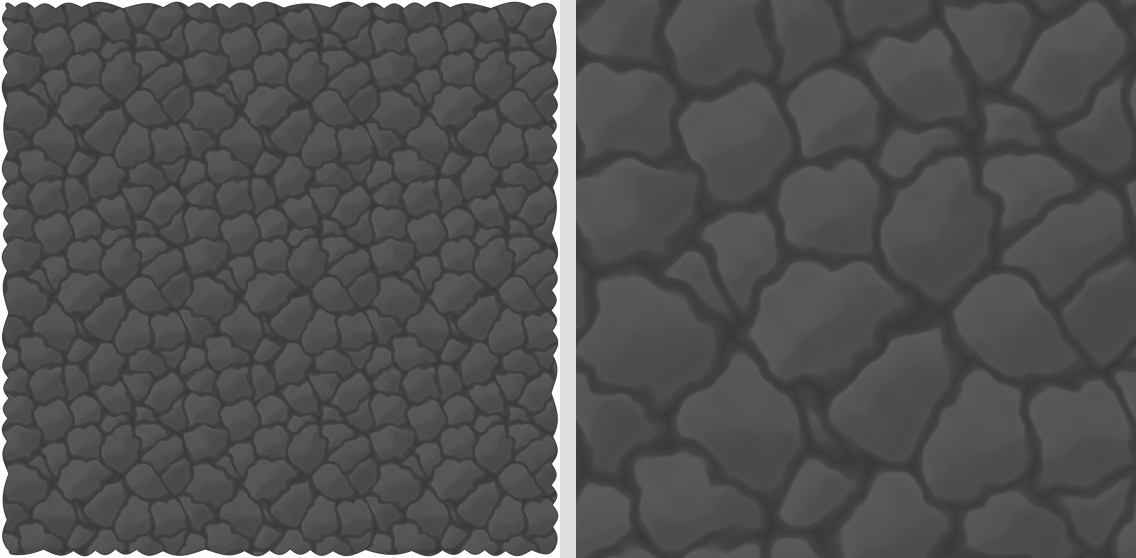
Left, the full canvas; right, a detail of the centre.
Reproduce this texture procedurally as a WebGL 1 fragment shader.

```glsl
precision highp float;
// Dark cobblestones: a repeating tile of weighted cellular noise whose rounded
// cells are stones, shaded from the upper left and set in darker mortar.
// A scalloped white margin trims the sheet on all four sides.

uniform vec2 u_resolution;

const float TILES = 3.0;
const float CELLS = 6.0; // cells along one tile side
const float TAU = 6.2831853;

vec3 hash3(vec2 cell) {
  cell = mod(cell, CELLS);
  vec3 k = vec3(dot(cell, vec2(127.1, 311.7)),
                dot(cell, vec2(269.5, 183.3)),
                dot(cell, vec2(419.2, 371.9)));
  return fract(sin(k + 4.7) * 43758.545);
}

// Site position in xy, size weight in z
vec3 stoneSite(vec2 cell) {
  vec3 h = hash3(cell);
  return vec3(cell + 0.1 + 0.8 * h.xy, 0.5 * h.z);
}

// Layered sines that repeat with the tile
float ripple(vec2 p, float f) {
  p *= TAU / CELLS;
  return 0.5 * sin(f * p.x + 2.0 * sin((f - 1.0) * p.y))
       + 0.5 * sin((f + 1.0) * p.y + 2.0 * sin((f - 2.0) * p.x + 1.3));
}

// Returns the offset from the stone's site in xy, rounded edge distance in z
vec3 cobbles(vec2 p, out vec2 stoneCell) {
  vec2 base = floor(p);
  vec3 nearest = vec3(0.0);
  float best = 100.0;
  stoneCell = base;
  for (int j = -2; j <= 2; j++) {
    for (int i = -2; i <= 2; i++) {
      vec2 cell = base + vec2(float(i), float(j));
      vec3 site = stoneSite(cell);
      vec2 r = site.xy - p;
      float power = dot(r, r) - site.z;
      if (power < best) {
        best = power;
        nearest = site;
        stoneCell = cell;
      }
    }
  }
  // Soft minimum over all borders rounds the corners
  float sum = 0.0;
  for (int j = -2; j <= 2; j++) {
    for (int i = -2; i <= 2; i++) {
      if (i == 0 && j == 0) continue;
      vec3 site = stoneSite(stoneCell + vec2(float(i), float(j)));
      vec2 r = site.xy - p;
      float gap = dot(r, r) - site.z - best;
      float d = 0.5 * gap / max(length(site.xy - nearest.xy), 0.05);
      sum += exp(-d / 0.06);
    }
  }
  return vec3(p - nearest.xy, -0.06 * log(max(sum, 1e-9)));
}

// Depth of the rounded notches along one side
float scallop(float s, float seed) {
  float t = 62.0 * s + 1.4 * sin(19.0 * s + seed) + seed;
  return 0.0045 + 0.009 * (1.0 - abs(sin(t))) + 0.0015 * sin(41.0 * s + 2.0 * seed);
}

float sheetDistance(vec2 p, vec2 size) {
  vec2 low = p - vec2(scallop(p.y, 1.0), scallop(p.x, 2.6));
  vec2 high = size - p - vec2(scallop(p.y, 4.1), scallop(p.x, 5.3));
  vec2 d = min(low, high);
  return min(min(d.x, d.y), 0.012 - length(max(0.012 - d, 0.0)));
}

void main() {
  vec2 p = gl_FragCoord.xy / u_resolution.x;
  vec2 size = u_resolution / u_resolution.x;
  float pixel = 1.0 / u_resolution.x;

  // Bend the cell borders into hand-drawn outlines
  vec2 q = p * TILES * CELLS;
  vec2 bent = q + 0.09 * vec2(ripple(q, 5.0), ripple(q.yx + 1.7, 6.0))
                + 0.02 * vec2(ripple(q.yx, 13.0), ripple(q, 14.0));
  vec2 stoneCell;
  vec3 stone = cobbles(bent, stoneCell);
  float d = stone.z;
  vec3 h = hash3(stoneCell + 3.0);

  // Mortar, darkest between the stones
  float mortarTone = mix(0.222, 0.262, smoothstep(-0.06, 0.06, d));
  vec3 mortar = vec3(mortarTone + 0.006 * ripple(q, 11.0));

  // Broad painted planes with soft brush marks
  vec2 light = normalize(vec2(-0.6 + 0.5 * (h.x - 0.5), 0.8));
  float slope = dot(stone.xy, light) + 0.12 * ripple(q + 4.0 * h.xy, 4.0);
  float plane = 0.6 * smoothstep(-0.45, 0.35, slope)
              + 0.4 * smoothstep(-0.08, 0.06, slope + 0.1 * (h.y - 0.5));
  vec3 face = mix(vec3(0.298, 0.288, 0.288), vec3(0.338), plane);
  face += 0.012 * (h.z - 0.5) + 0.005 * ripple(q.yx, 9.0);

  // Faint pale rim inside the outline
  float rim = smoothstep(0.05, 0.1, d) * (1.0 - smoothstep(0.1, 0.19, d));
  face += 0.01 * rim;

  float soft = max(0.025, 0.7 * pixel * TILES * CELLS);
  vec3 color = mix(mortar, face, smoothstep(0.065 - soft, 0.065 + soft, d));

  // Dark contour, then the white margin
  float edge = sheetDistance(p, size);
  color = mix(vec3(0.24), color, smoothstep(0.0, 0.004, edge));
  color = mix(vec3(0.995), color, smoothstep(-0.7 * pixel, 0.7 * pixel, edge));
  gl_FragColor = vec4(color, 1.0);
}
```
